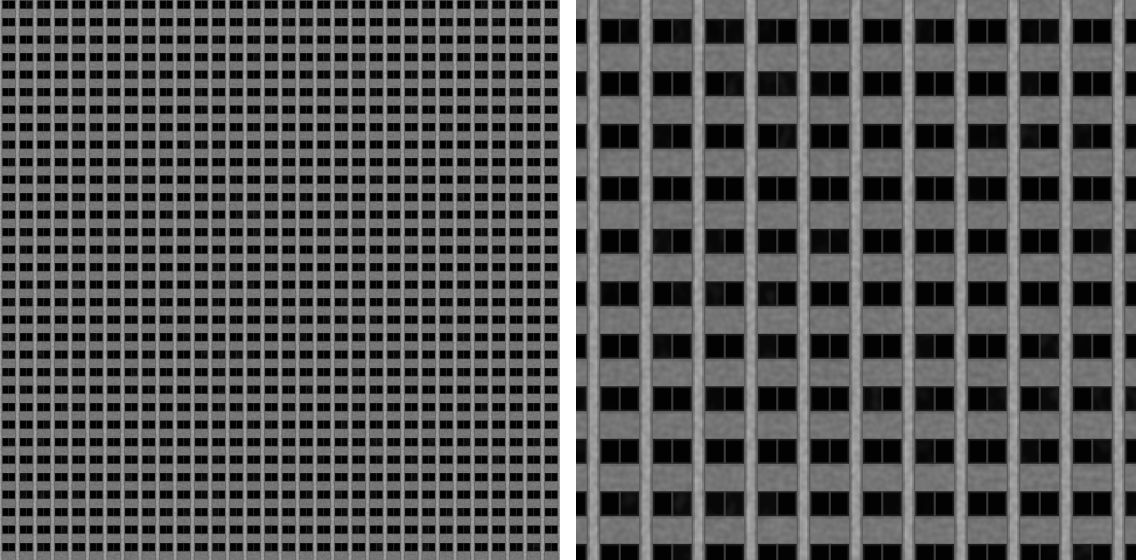
Left: the whole. Right: its middle third, enlarged.
A WebGL 1 fragment shader for this texture:

```glsl
precision highp float;

uniform vec2 u_resolution;

float hash(vec2 p) {
  vec3 q = fract(p.xyx * vec3(0.1031, 0.1030, 0.0973));
  q += dot(q, q.yzx + 33.33);
  return fract((q.x + q.y) * q.z);
}

// Gradient noise that wraps after a whole number of lattice cells
float latticeDot(vec2 corner, vec2 offset, vec2 period) {
  float angle = 6.28318 * hash(mod(corner, period));
  return dot(vec2(cos(angle), sin(angle)), offset);
}

float gradientNoise(vec2 uv, vec2 period) {
  vec2 p = uv * period;
  vec2 i = floor(p);
  vec2 f = p - i;
  vec2 w = f * f * f * (f * (f * 6.0 - 15.0) + 10.0);
  vec2 e = vec2(1.0, 0.0);
  float low = mix(latticeDot(i, f, period),
                  latticeDot(i + e.xy, f - e.xy, period), w.x);
  float high = mix(latticeDot(i + e.yx, f - e.yx, period),
                   latticeDot(i + e.xx, f - e.xx, period), w.x);
  return mix(low, high, w.y);
}

// Share of a pixel centred at x that lies between two edges
float span(float x, float from, float to, float pixel) {
  return (clamp(x + 0.5 * pixel, from, to)
        - clamp(x - 0.5 * pixel, from, to)) / pixel;
}

float box(vec2 p, vec2 from, vec2 to, vec2 pixel) {
  return span(p.x, from.x, to.x, pixel.x) * span(p.y, from.y, to.y, pixel.y);
}

void main() {
  vec2 uv = gl_FragCoord.xy / u_resolution;
  vec2 bays = vec2(32.0);
  vec2 pixel = bays / u_resolution;
  vec2 cell = fract(uv * bays);
  float fromPillar = fract(uv.x * bays.x + 0.5) - 0.5;

  // Concrete grain and faint horizontal streaks
  float grain = gradientNoise(uv, vec2(256.0));
  float streaks = gradientNoise(uv, vec2(96.0, 256.0));
  float stains = gradientNoise(uv, vec2(24.0));

  // Spandrel band with a shaded edge below the window
  float shade = 0.46 + 0.05 * grain + 0.04 * streaks + 0.015 * stains;
  shade -= 0.05 * span(cell.y, 0.45, 0.5, pixel.y);

  // Window frame, two panes and the mullion between them
  vec2 pane = floor(uv * bays * vec2(2.0, 1.0));
  float dimRoom = smoothstep(0.72, 1.0, hash(pane + 7.0));
  float reflection = max(gradientNoise(uv, vec2(128.0, 96.0)), 0.0);
  float glass = 0.008 + dimRoom * (0.03 + 0.12 * reflection);
  float window = box(cell, vec2(0.125, 0.5), vec2(0.875, 0.975), pixel);
  float opening = box(cell, vec2(0.165, 0.535), vec2(0.835, 0.94), pixel);
  float mullion = box(cell, vec2(0.48, 0.5), vec2(0.52, 0.975), pixel);
  shade = mix(shade, 0.11, window);
  shade = mix(shade, glass, opening);
  shade = mix(shade, 0.23, mullion);

  // Pillar with shadowed sides and a light, speckled face
  float speckle = 0.08 * grain + 0.05 * gradientNoise(uv, vec2(192.0, 128.0));
  float sides = span(fromPillar, -0.13, 0.13, pixel.x);
  float body = span(fromPillar, -0.105, 0.105, pixel.x);
  float face = span(fromPillar, -0.07, 0.07, pixel.x);
  shade = mix(shade, 0.36, sides);
  shade = mix(shade, 0.47 + speckle, body);
  shade = mix(shade, 0.61 + speckle, face);

  gl_FragColor = vec4(vec3(shade), 1.0);
}
```
